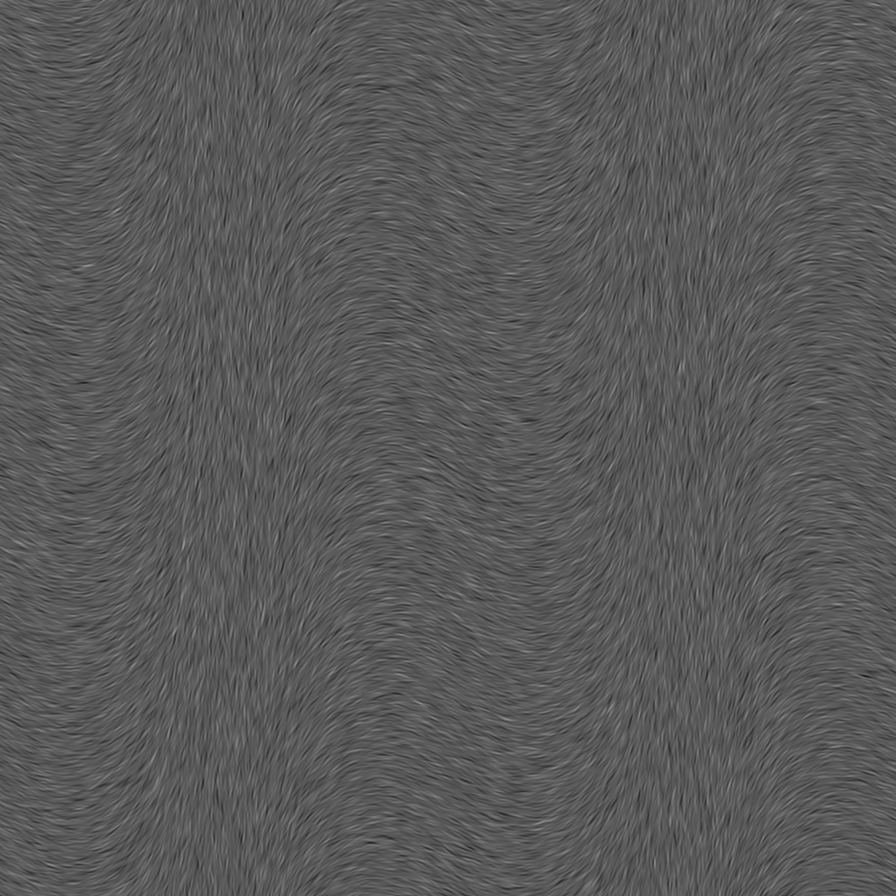
Reproduce this texture procedurally as a WebGL 1 fragment shader.

```glsl
precision highp float;
// Short grey fur combed into waves: the hairs stand upright in two columns
// and lie almost flat between them. Each pixel sums the fine tapered hairs,
// each with a contrasting rim, scattered in the grid cells around it.

uniform vec2 u_resolution;

#define SHADE 0.35         // mean grey
#define CONTRAST 0.072     // strength of a single hair
#define HAIR_LENGTH 0.012  // half length, must not exceed CELL
#define HAIR_WIDTH 0.0033  // half width including the rim
#define RIM 4.5            // strength of the rim; 8 balances the core
#define CELL 0.0123        // grid spacing
#define HAIRS 10           // hairs in each cell
#define LEAN 0.55          // mean angle of the hairs, radians
#define SWING 0.98         // how far the angle swings about the mean
#define WAVES 2.0          // waves across the canvas
#define WOBBLE 0.12        // irregularity of the waves
#define RUFFLE 0.2         // random turn of single hairs, radians

const float TAU = 6.2831853;

vec3 hash3(vec3 p) {
  p = fract(p * vec3(0.1031, 0.1030, 0.0973));
  p += dot(p, p.yxz + 33.33);
  return fract((p.xxy + p.yxx) * p.zyx);
}

// Angle in which the fur is combed
float combAngle(vec2 p) {
  float wobble = WOBBLE * sin(TAU * (1.3 * p.y + 0.6 * p.x));
  return LEAN - SWING * cos(TAU * WAVES * (p.x - 0.008) + wobble);
}

// Soft tapered core with a rim of opposite sign along both sides
float hair(vec2 p, vec2 root, float turn, float halfWidth) {
  vec2 offset = p - root;
  // The angle halfway to the root bends the hair along the flow
  float angle = combAngle(p - 0.5 * offset) + turn;
  vec2 dir = vec2(cos(angle), sin(angle));
  float along = dot(offset, dir) / HAIR_LENGTH;
  float across = (offset.y * dir.x - offset.x * dir.y) / halfWidth;
  float body = max(0.0, 1.0 - along * along - across * across);
  return body * body * (1.0 - RIM * across * across);
}

float fur(vec2 p, float halfWidth) {
  vec2 home = floor(p / CELL);
  float sum = 0.0;
  for (int y = -1; y <= 1; y++) {
    for (int x = -1; x <= 1; x++) {
      vec2 cell = home + vec2(float(x), float(y));
      for (int i = 0; i < HAIRS; i++) {
        vec3 rnd = hash3(vec3(cell, 17.0 * float(i)) + 5.0);
        float tone = 2.0 * rnd.z - 1.0;
        float turn = RUFFLE * (2.0 * fract(57.0 * rnd.z) - 1.0);
        sum += tone * hair(p, (cell + rnd.xy) * CELL, turn, halfWidth);
      }
    }
  }
  return sum;
}

void main() {
  float size = min(u_resolution.x, u_resolution.y);
  vec2 p = gl_FragCoord.xy / size;

  // Keep hairs wider than a pixel on small canvases
  float halfWidth = max(HAIR_WIDTH, 1.5 / size);
  float grey = SHADE + CONTRAST * fur(p, halfWidth);
  gl_FragColor = vec4(vec3(clamp(grey, 0.0, 1.0)), 1.0);
}
```
